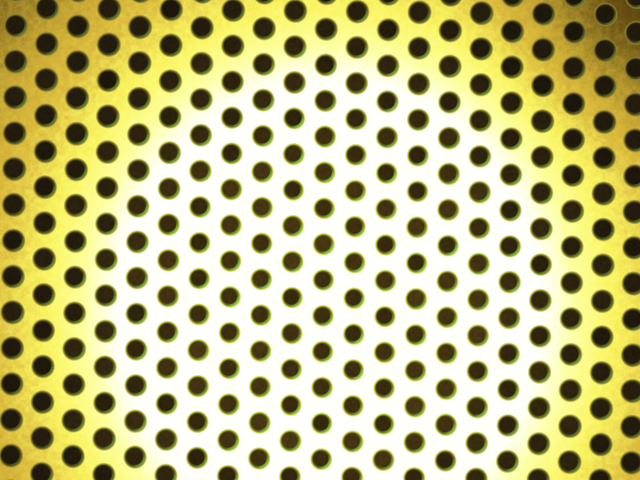
This texture is drawn by a WebGL 2 fragment shader. Its source:

```glsl
#version 300 es
// Backlit yellow metal sheet with staggered round holes, overexposed in the middle.
precision highp float;

uniform vec2 u_resolution;
out vec4 outColor;

// Lengths are fractions of the canvas height, measured from the canvas centre.
const float PITCH = 0.07465;                 // hole spacing down a column
const float COLUMN = PITCH * 0.8660254;      // column spacing of the hexagonal grid
const float TILT = 0.0115;                   // grid rotation in radians
const vec2 GRID_ORIGIN = vec2(0.0078, -0.0087);

const float CORE_RADIUS = 0.0163;
const float WALL_RADIUS = 0.0195;
const float RIM_RADIUS = 0.0222;
const float EDGE_GROWTH = 0.0024;            // extra radius away from the glare
const vec2 CORE_SHIFT = vec2(-0.0010, 0.0009);
const vec2 GLINT_DIR = vec2(0.74, -0.67);

const vec2 GLARE_CENTRE = vec2(0.02, -0.142);
const vec2 GLARE_SIZE = vec2(0.470, 0.503);
const vec2 DARK_CORNER = vec2(0.667, 0.50);

const vec3 WHITE = vec3(1.0, 1.0, 0.985);
const vec3 PALE = vec3(0.99, 1.0, 0.64);
const vec3 YELLOW = vec3(0.98, 0.96, 0.38);
const vec3 GOLD = vec3(0.85, 0.72, 0.23);
const vec3 BROWN = vec3(0.36, 0.27, 0.06);
const vec3 CORE_LIT = vec3(0.25, 0.19, 0.07);
const vec3 CORE_DIM = vec3(0.13, 0.10, 0.05);
const vec3 WALL_LIT = vec3(0.40, 0.42, 0.12);
const vec3 WALL_DIM = vec3(0.24, 0.24, 0.09);
const vec3 RIM_LIT = vec3(0.80, 0.83, 0.26);
const vec3 RIM_DIM = vec3(0.56, 0.50, 0.17);
const vec3 GLINT = vec3(0.46, 0.78, 0.27);

float hash(vec2 p) {
    vec3 q = fract(vec3(p.xyx) * 0.1031);
    q += dot(q, q.yzx + 33.33);
    return fract((q.x + q.y) * q.z);
}

float noise(vec2 p) {
    vec2 i = floor(p), f = fract(p);
    f = f * f * (3.0 - 2.0 * f);
    return mix(mix(hash(i), hash(i + vec2(1, 0)), f.x),
               mix(hash(i + vec2(0, 1)), hash(i + vec2(1, 1)), f.x), f.y);
}

// Distance from the glare: 1 is the rim of the burnt-out white area.
float falloff(vec2 p) {
    float corner = 1.0 - smoothstep(0.0, 0.42, length(p - DARK_CORNER));
    return length((p - GLARE_CENTRE) / GLARE_SIZE) + 0.32 * corner;
}

vec3 sheetColor(vec2 p, float fall) {
    float grain = noise(p * 110.0 + 200.0) * 0.6 + noise(p * 260.0 + 400.0) * 0.4 - 0.5;
    fall += grain * 0.16 * smoothstep(0.9, 1.5, fall);
    vec3 color = mix(WHITE, PALE, smoothstep(0.92, 1.12, fall));
    color = mix(color, YELLOW, smoothstep(1.04, 1.30, fall));
    color = mix(color, GOLD, smoothstep(1.22, 1.58, fall));
    return mix(color, BROWN, smoothstep(1.50, 2.25, fall));
}

vec3 addHole(vec3 color, vec2 offset, vec2 id, float shade) {
    float seed = hash(id + 71.0);
    float grow = EDGE_GROWTH * shade + 0.0008 * (seed - 0.5);
    float blur = max(0.0022, 0.75 / u_resolution.y);
    float radius = length(offset) - grow;
    float coreDist = length(offset - CORE_SHIFT) - grow;

    // Bright bevel, then the darker wall inside it
    vec3 rim = mix(RIM_LIT, RIM_DIM, shade);
    color = mix(rim, color, smoothstep(-blur, blur, radius - RIM_RADIUS));
    vec3 wall = mix(WALL_LIT, WALL_DIM, shade);

    // Green glint on the lower right of the wall
    vec2 dir = offset / max(length(offset), 1e-4);
    float glint = smoothstep(0.35, 1.0, dot(dir, GLINT_DIR));
    glint *= mix(0.35, 0.95, hash(id + 131.0)) * (1.0 - 0.6 * shade);
    wall = mix(wall, GLINT, glint);
    color = mix(wall, color, smoothstep(-blur, blur, radius - WALL_RADIUS));

    // Dark opening with uneven depth
    vec3 core = mix(CORE_LIT, CORE_DIM, shade) * mix(0.82, 1.15, seed);
    core *= 0.92 + 0.16 * noise(offset * 180.0 + id * 7.0 + 300.0);
    return mix(core, color, smoothstep(-blur, blur, coreDist - CORE_RADIUS));
}

void main() {
    vec2 p = (gl_FragCoord.xy - 0.5 * u_resolution) / u_resolution.y;
    float fall = falloff(p);

    // Tilted grid with every other column shifted by half a pitch
    vec2 d = p - GRID_ORIGIN;
    float c = cos(TILT), s = sin(TILT);
    vec2 q = vec2(c * d.x - s * d.y, s * d.x + c * d.y);
    float column = floor(q.x / COLUMN + 0.5);
    float stagger = 0.5 * mod(column, 2.0);
    float row = floor(q.y / PITCH - stagger + 0.5);
    vec2 offset = q - vec2(column * COLUMN, (row + stagger) * PITCH);

    float shade = smoothstep(0.45, 1.55, fall);
    vec3 color = addHole(sheetColor(p, fall), offset, vec2(column, row), shade);
    outColor = vec4(color, 1.0);
}
```
